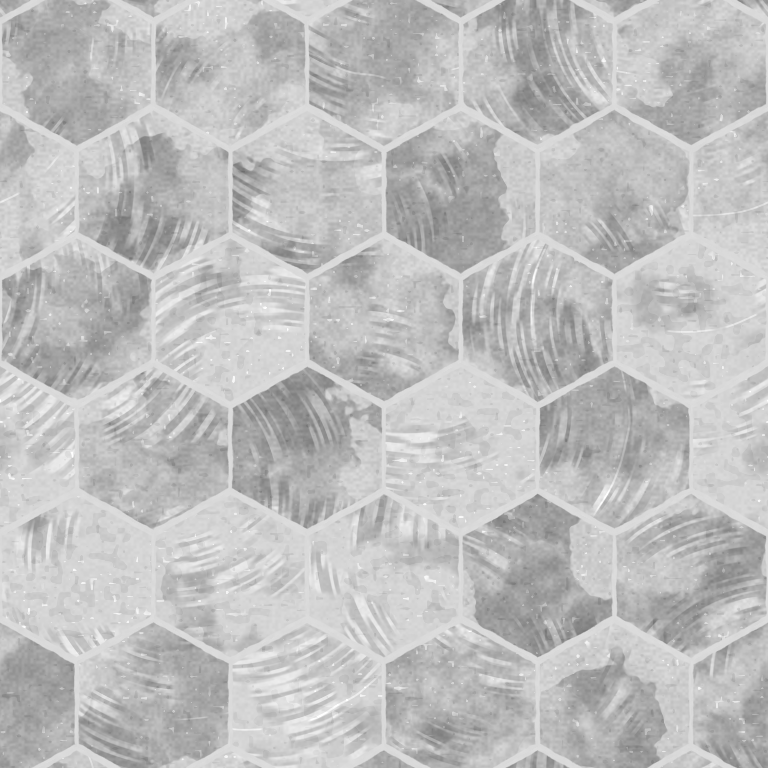
A WebGL 2 fragment shader for this texture:

```glsl
#version 300 es
precision highp float;
// Worn concrete hexagon tiles, pointy side up, five across and six rows down.
// Each cell gets its own seed, which shifts layered noise for stains, brush
// strokes, scratches and specks; pale uneven grout is drawn over the top.

uniform vec2 u_resolution;
out vec4 fragColor;

const vec2 TILES = vec2(5.0, 6.0);          // repeats across and rows down
const float ROW_STEP = 0.8660254;           // row spacing when tile width is 1
const float SIDE_GROUT = 0.014;             // half width of upright joints
const float SLANT_GROUT = 0.023;            // half width of slanted joints
const float GROUT_ROUGHNESS = 0.018;
const float PALE_SHARE = 0.17;              // share of bleached tiles
const float GRAIN = 0.075;
const vec3 DARK_STAIN = vec3(0.635);
const vec3 CONCRETE = vec3(0.775);
const vec3 BLEACHED = vec3(0.835);
const vec3 GROUT = vec3(0.855);

float hash(vec2 p) {
  return fract(sin(dot(p, vec2(127.1, 311.7))) * 43758.5453);
}

float noise(vec2 p) {
  vec2 cell = floor(p), f = fract(p);
  f = f * f * (3.0 - 2.0 * f);
  float low = mix(hash(cell), hash(cell + vec2(1, 0)), f.x);
  float high = mix(hash(cell + vec2(0, 1)), hash(cell + vec2(1, 1)), f.x);
  return mix(low, high, f.y);
}

float fbm(vec2 p) {
  float sum = 0.0, weight = 0.5;
  for (int i = 0; i < 5; i++) {
    sum += weight * noise(p);
    p = mat2(1.6, 1.2, -1.2, 1.6) * p + 3.7;
    weight *= 0.5;
  }
  return sum / 0.97;
}

mat2 rotation(float angle) {
  float c = cos(angle), s = sin(angle);
  return mat2(c, s, -s, c);
}

// Centre of the hexagon containing p: the nearer of two staggered grids.
vec2 hexCentre(vec2 p) {
  vec2 period = vec2(1.0, 2.0 * ROW_STEP);
  vec2 first = floor(p / period + 0.5) * period;
  vec2 second = (floor(p / period) + 0.5) * period;
  return distance(p, first) < distance(p, second) ? first : second;
}

// Surface of one tile; v is the offset from its centre.
vec3 tileSurface(vec2 v, vec2 id, float edge) {
  float seed = hash(id + 4.3);
  float seed2 = hash(id + 19.7);
  vec2 w = v + 17.0 * vec2(seed, seed2);
  bool pale = hash(id + 31.1) < PALE_SHARE;

  // Large cloudy stains with torn edges
  float warp = fbm(w * 3.0 + 8.0);
  float cloud = fbm(w * 2.3 + 1.3 * warp);
  float clean = smoothstep(0.37, 0.62, cloud + 0.16 * (seed2 - 0.5));
  vec3 color = mix(DARK_STAIN, CONCRETE, clean);
  color += 0.05 * (seed - 0.5) + 0.14 * (fbm(w * 9.0) - 0.5);

  // Bleached tiles: smooth, mottled, with an occasional smudge
  if (pale) {
    float smudge = smoothstep(0.54, 0.72, fbm(w * 2.6 + 5.0));
    float mottle = smoothstep(0.60, 0.68, noise(w * 19.0 + 2.0 * warp));
    color = mix(BLEACHED, DARK_STAIN + 0.06, 0.8 * smudge);
    color -= 0.045 * mottle * smoothstep(0.2, 0.7, seed2 + 0.3 * warp);
  }

  // Pale wash creeping in from some stretches of the border
  float creep = 0.30 * smoothstep(0.54, 0.74, fbm(w * 2.1 + 23.0));
  color = mix(color, BLEACHED, 0.8 * smoothstep(0.0, 0.05, creep - edge));

  // Bent brush strokes inside a soft patch
  vec2 along = rotation(6.2832 * seed2) * v;
  along.y += 0.5 * along.x * along.x;
  float bristle = noise(along * vec2(5.0, 42.0) + 40.0 * seed);
  float brushed = smoothstep(0.50, 0.64, fbm(w * 2.7 + 13.0));
  color += 0.16 * brushed * (smoothstep(0.35, 0.8, bristle) - 0.5);

  // One broken hairline scratch on about a third of the tiles
  float bend = along.y - 0.25 * (seed - 0.5) + 0.03 * noise(w * 6.0);
  float scratch = smoothstep(0.011, 0.002, abs(bend)) * step(0.65, seed);
  color += 0.10 * scratch * smoothstep(0.4, 0.6, noise(w * 7.0 + 3.0));

  // Light chips, dark pits and fine grain
  float chips = smoothstep(0.84, 0.93, noise(w * 34.0));
  float pits = smoothstep(0.82, 0.93, noise(w * 29.0 + 50.0));
  color += 0.13 * chips * smoothstep(0.42, 0.60, warp);
  color -= 0.06 * pits;
  return color + GRAIN * (pale ? 0.5 : 1.0) * (noise(w * 52.0) - 0.5);
}

void main() {
  vec2 uv = gl_FragCoord.xy / u_resolution;
  vec2 p = uv * TILES * vec2(1.0, ROW_STEP) - vec2(0.0, 0.5 * ROW_STEP);
  vec2 centre = hexCentre(p);
  vec2 v = p - centre;

  // Wrapped cell number, so opposite canvas edges join
  float row = floor(centre.y / ROW_STEP + 0.5);
  vec2 id = mod(vec2(floor(centre.x + 0.25), row), TILES);

  // Distance to the ragged edge of the joint
  vec2 a = abs(v);
  float side = 0.5 - a.x - SIDE_GROUT;
  float slant = 0.5 - dot(a, vec2(0.5, ROW_STEP)) - SLANT_GROUT;
  float edge = min(side, slant);
  edge += GROUT_ROUGHNESS * (fbm(v * 14.0 + id * 7.3) - 0.5);

  float soft = 0.9 * TILES.x / u_resolution.x;
  vec3 grout = GROUT + 0.04 * (fbm(v * 22.0 + id * 3.1) - 0.5);
  vec3 color = mix(grout, tileSurface(v, id, edge), smoothstep(-soft, soft, edge));
  fragColor = vec4(clamp(color, 0.0, 1.0), 1.0);
}
```
